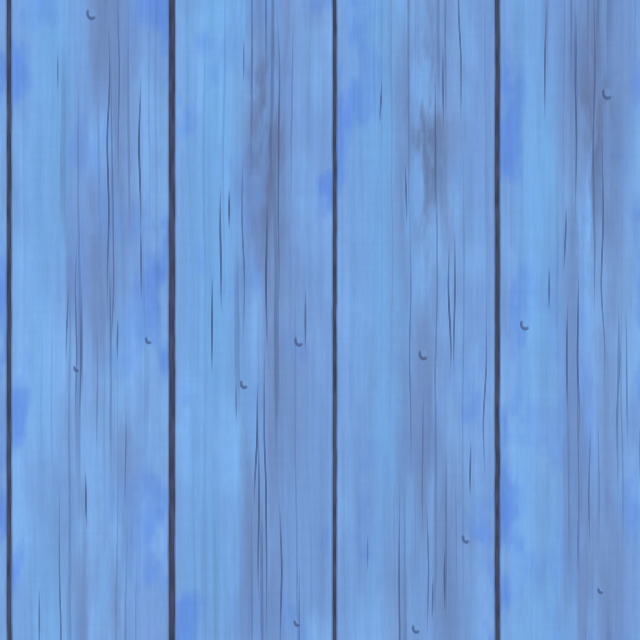
Reproduce this texture procedurally as a Shadertoy shader.

```glsl
const float PLANKS = 4.0;
const float PITCH = 0.2543;          // distance between gaps
const float FIRST_GAP = 0.0143;
const vec4 GAP_WIDTHS = vec4(0.0062, 0.0086, 0.0052, 0.0066);
const int CRACKS = 16;               // per plank
const int DENTS = 3;                 // per plank
const float GRAIN_CONTRAST = 0.13;
const float CRACK_WIDTH = 0.0014;

const vec3 PAINT = vec3(0.460, 0.618, 0.848);
const vec3 PALE = vec3(0.495, 0.680, 0.910);
const vec3 CYAN = vec3(0.450, 0.695, 0.920);
const vec3 VIVID = vec3(0.365, 0.540, 0.880);
const vec3 WORN = vec3(0.425, 0.520, 0.705);
const vec3 CRACK = vec3(0.260, 0.330, 0.490);
const vec3 GAP = vec3(0.255, 0.280, 0.365);

float hash(vec2 p) {
    vec3 q = fract(vec3(p.xyx) * 0.1031);
    q += dot(q, q.yzx + 33.33);
    return fract((q.x + q.y) * q.z);
}

float noise(vec2 p) {
    vec2 i = floor(p), f = fract(p);
    f = f * f * (3.0 - 2.0 * f);
    return mix(mix(hash(i), hash(i + vec2(1, 0)), f.x),
               mix(hash(i + vec2(0, 1)), hash(i + vec2(1, 1)), f.x), f.y);
}

float fbm(vec2 p) {
    float sum = 0.0, amp = 0.533;
    for (int i = 0; i < 4; i++) {
        sum += amp * noise(p);
        p = p * 2.03 + 17.3;
        amp *= 0.5;
    }
    return sum;
}

float bell(float x, float width) {
    return exp(-x * x / (width * width));
}

// Long tapered splits, densest around the heart of the plank
float cracks(vec2 p, float id, float px) {
    float dark = 0.0;
    for (int i = 0; i < CRACKS; i++) {
        vec2 seed = vec2(float(i) + 3.0, id * 7.0 + 11.0);
        float spread = hash(seed) + hash(seed + 31.0) - 1.0;
        float x = PITCH * (0.56 + 0.40 * spread);
        float halfLength = mix(0.03, 0.24, pow(hash(seed + 57.0), 2.0));
        float along = (p.y - hash(seed + 83.0)) / halfLength;
        float wobble = 0.006 * (noise(vec2(p.y * 9.0, seed.x * 5.0 + id)) - 0.5);
        float w = CRACK_WIDTH * max(1.0 - along * along, 0.0) * mix(0.5, 1.1, hash(seed + 7.0));
        float d = abs(p.x - x - wobble);
        float line = 1.0 - smoothstep(0.5 * w, 0.5 * w + px, d);
        dark = max(dark, line * min(w / px, 1.0));
    }
    return dark;
}

// Small oval dents: x is the dark rim, y the light centre
vec2 dents(vec2 p, float id, float px) {
    vec2 mark = vec2(0.0);
    for (int i = 0; i < DENTS; i++) {
        vec2 seed = vec2(float(i) * 5.0 + 2.0, id * 13.0 + 41.0);
        vec2 c = vec2(PITCH * mix(0.12, 0.9, hash(seed)), hash(seed + 19.0));
        float r = mix(0.003, 0.007, hash(seed + 37.0));
        float d = length((p - c) * vec2(1.0, 0.8));
        float rim = 1.0 - smoothstep(0.0010, 0.0016 + px, abs(d - r));
        rim *= smoothstep(-0.6, 0.8, (c.y - p.y + c.x - p.x) / r);
        mark = max(mark, vec2(rim, 1.0 - smoothstep(r - px, r + px, d)));
    }
    return mark;
}

void mainImage(out vec4 fragColor, in vec2 fragCoord) {
    vec2 uv = fragCoord / iResolution.xy;
    float px = 1.0 / iResolution.y;
    float board = (uv.x - FIRST_GAP) / PITCH;
    float id = mod(floor(board), PLANKS);
    float u = fract(board);
    vec2 p = vec2(u * PITCH, uv.y);
    vec2 q = p + vec2(id * 3.7, id * 5.3);

    // Grain lines bend gently along the board
    float gx = q.x + 0.012 * (fbm(q * vec2(5.0, 2.5)) - 0.5);
    float rings = noise(vec2(gx * 95.0, q.y * 1.8));
    float fibre = noise(vec2(gx * 230.0, q.y * 7.0));
    float fuzz = noise(vec2(gx * 420.0, q.y * 75.0));
    float sawMarks = noise(vec2(q.x * 22.0, q.y * 210.0));
    float clouds = fbm(q * vec2(14.0, 5.0));
    float patches = fbm(q * vec2(18.0, 9.0) + 61.0);

    // Paint tones: pale and cyan streaks, fresh blue edges, worn heart
    float edge = 1.0 - smoothstep(0.0, 0.3, min(u, 1.0 - u));
    float heart = bell(u - 0.57, 0.25);
    float streak = bell(u - 0.27, 0.19) * smoothstep(0.25, 0.65, fbm(q * vec2(18.0, 2.0) + 29.0));
    float wear = heart * smoothstep(0.32, 0.72, fbm(q * vec2(28.0, 4.0) + 7.0));
    float smudge = bell(u - 0.57, 0.13) * bell(uv.y - 0.78, 0.17) * min(id, 1.0);
    smudge *= smoothstep(0.38, 0.72, fbm(q * vec2(55.0, 13.0) + 13.0));
    vec3 color = mix(PAINT, PALE, smoothstep(0.38, 0.72, clouds));
    color = mix(color, CYAN, 0.65 * streak);
    color = mix(color, VIVID, (0.25 + 0.55 * edge) * smoothstep(0.50, 0.75, patches));
    color = mix(color, WORN, 0.72 * wear);
    color = mix(color, WORN * vec3(0.90, 0.86, 0.85), 0.75 * smudge);

    float grain = 0.40 * rings + 0.34 * fibre + 0.16 * fuzz + 0.10 * sawMarks - 0.5;
    color *= 1.0 + GRAIN_CONTRAST * grain;
    float hairline = smoothstep(0.70, 0.95, noise(vec2(gx * 190.0, q.y * 2.6) + 43.0));
    color = mix(color, CRACK, hairline * (0.06 + 0.30 * heart));

    // Splits and dents
    color = mix(color, CRACK, 0.78 * cracks(p, id, px));
    vec2 dent = dents(p, id, px);
    color = mix(color, PALE, 0.22 * dent.y);
    color = mix(color, CRACK, 0.65 * dent.x);

    // Dark gaps with a soft shadow and a worn lip
    float k = floor(board + 0.5);
    float width = GAP_WIDTHS[int(mod(k, PLANKS))];
    float rough = 0.0016 * (fbm(vec2(uv.y * 22.0, k * 9.0)) - 0.5);
    float d = abs(uv.x - FIRST_GAP - k * PITCH + rough) - 0.5 * width;
    color = mix(color, PALE, 0.30 * bell(d - 0.005, 0.002) * fibre);
    color = mix(color, CRACK, 0.55 * (1.0 - smoothstep(0.0, 0.0035, d)));
    vec3 gapColor = GAP * (0.88 + 0.28 * noise(vec2(uv.x * 300.0, uv.y * 45.0)));
    color = mix(color, gapColor, 1.0 - smoothstep(-0.5 * px, 0.5 * px, d));

    fragColor = vec4(color, 1.0);
}
```
